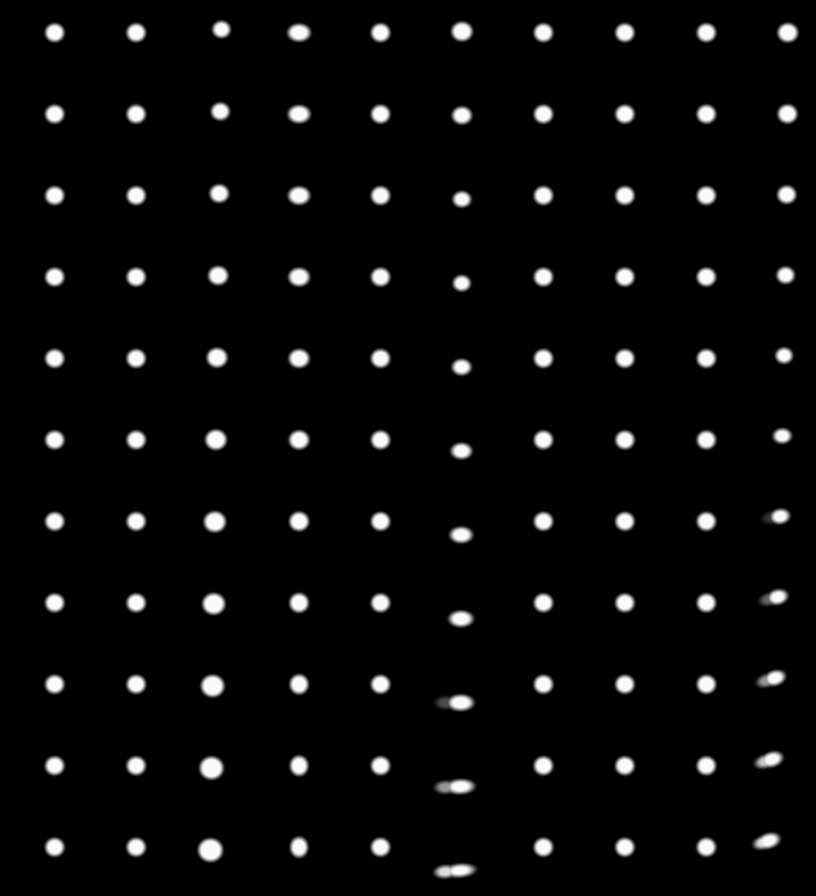
Give the GLSL for this pattern, as a Shadertoy shader.

```glsl
// A grid of soft white dots on black, ten across and eleven down.
// Each cell draws one soft ellipse; four columns drift, swell or smear
// steadily from the top row to the bottom row.

// Soft filled ellipse: 1 inside, 0 outside, in cell units.
float softEllipse(vec2 q, vec2 radius) {
    float dist = (length(q / radius) - 1.0) * min(radius.x, radius.y);
    return 1.0 - smoothstep(-0.038, 0.038, dist);
}

void mainImage(out vec4 fragColor, in vec2 fragCoord) {
    // Cell units, with rows counted downward from the top
    vec2 p = fragCoord / iResolution.y * 11.0;
    p.y = 11.0 - p.y;
    vec2 cell = floor(p);
    float t = cell.y / 10.0;

    // Regular dot
    vec2 center = vec2(0.672, 0.401);
    vec2 radius = vec2(0.108, 0.104);
    float tilt = 0.0;
    float tailLevel = 0.0;
    float tailShift = 0.0;

    if (cell.x == 2.0) {
        // Drifts left and grows
        center += mix(vec2(0.047, -0.04), vec2(-0.088, 0.035), t);
        radius = mix(vec2(0.1, 0.094), vec2(0.142, 0.134), t);
    } else if (cell.x == 3.0) {
        // Turns from wide to tall
        radius = mix(vec2(0.128, 0.098), vec2(0.1, 0.114), t);
    } else if (cell.x == 5.0) {
        // Sinks, shrinks, then smears sideways
        center += vec2(-0.025 * t * t, 0.3 * t - 0.014);
        radius.x = 0.095 + 0.09 * abs(t - 0.27);
        radius.y = 0.088 + 0.02 * (1.0 - smoothstep(0.0, 0.2, t))
                 - 0.018 * smoothstep(0.8, 1.0, t);
        tilt = 0.08 * smoothstep(0.8, 1.0, t);
        tailLevel = clamp(3.0 * (t - 0.7), 0.0, 0.88);
        tailShift = 0.18;
    } else if (cell.x == 9.0) {
        // Curves left, flattens and tilts
        center += vec2(-0.236 * pow(t, 1.8), -0.078 * smoothstep(0.0, 0.85, t));
        radius.x = 0.095 + 0.05 * abs(t - 0.4);
        radius.y = mix(0.107, 0.08, smoothstep(0.0, 0.6, t));
        tilt = 0.3 * smoothstep(0.4, 0.8, t);
        tailLevel = clamp(2.0 * (t - 0.5), 0.0, 0.9);
        tailShift = mix(0.1, 0.06, smoothstep(0.8, 1.0, t));
    }

    // Rotate into the axes of the dot
    vec2 q = p - cell - center;
    q = vec2(q.x * cos(tilt) - q.y * sin(tilt), q.x * sin(tilt) + q.y * cos(tilt));

    // Bright body with a dimmer tail on its left
    float body = softEllipse(q, radius);
    float tail = tailLevel * softEllipse(q + vec2(tailShift, 0.0), vec2(0.115, 0.068));
    fragColor = vec4(vec3(0.98 * max(body, tail)), 1.0);
}
```
